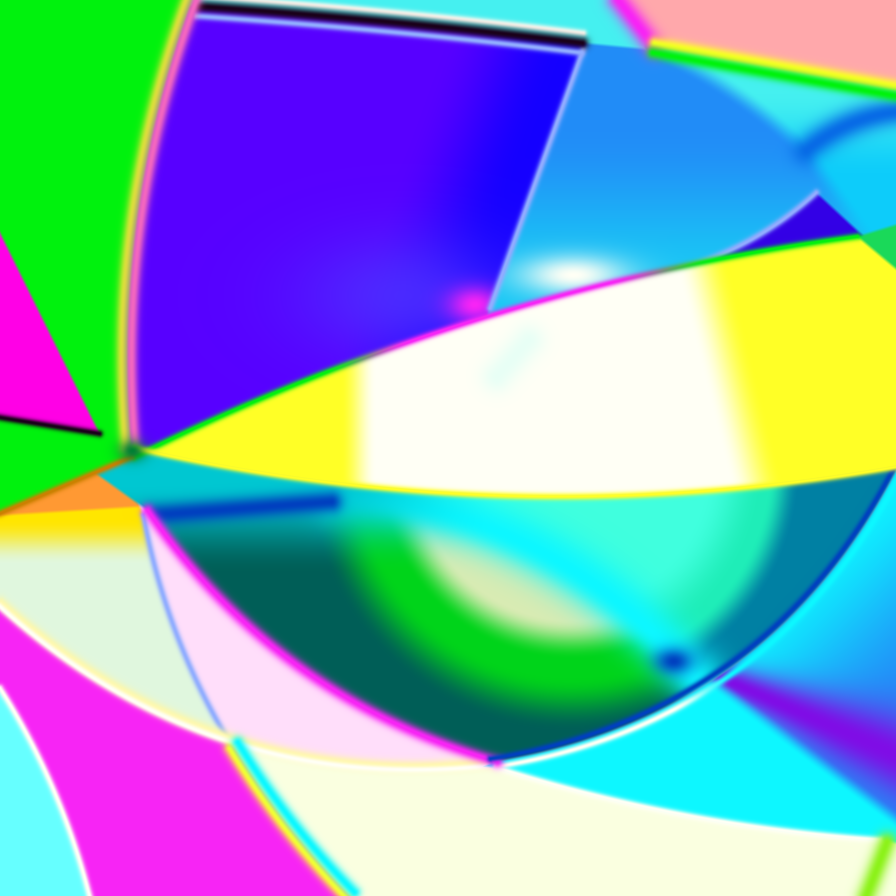
Write a WebGL 2 fragment shader that draws this background.

```glsl
#version 300 es
precision highp float;
// Stained-glass abstraction: curved panes meeting at a hub on the left.
// Bowed seams give signed distances that mask panes and carry soft rims;
// a radial field shades the lens and gaussian glows tint the panes.
#define SOFT .0025
#define HAIR .004
#define RIM .007
#define RING_CENTER vec2(.638, .479)
uniform vec2 u_resolution;
out vec4 fragColor;
const vec3 VIOLET = vec3(.34, 0, 1), GREEN = vec3(0, .95, .05), YELLOW = vec3(1, 1, .15),
  CYAN = vec3(.05, .97, 1), MAGENTA = vec3(.97, .14, .96), CREAM = vec3(.98, 1, .88),
  WHITE = vec3(1, 1, .96), BLUE = vec3(.13, .55, .97), TEAL = vec3(0, .5, .64),
  NAVY = vec3(0, .25, .75), DARK = vec3(.1, 0, .1), PINK = vec3(1, .66, .67),
  LILAC = vec3(.57, .68, 1), AQUA = vec3(.27, .94, .94);
vec2 p; // canvas position

// x: signed distance, positive left of the seam; y: overshoot past its ends
vec2 seam(float ax, float ay, float bx, float by, float bow) {
  vec2 a = vec2(ax, ay), d = vec2(bx, by) - a, q = p - a;
  float len = length(d), t = dot(q, d) / len / len, s = clamp(t, 0., 1.);
  return vec2((d.x * q.y - d.y * q.x) / len - 4. * bow * s * (1. - s), (t - s) * len);
}

float glow(float x, float y, float w, float h) {
  vec2 q = (p - vec2(x, y)) / vec2(w, h);
  return exp(-dot(q, q));
}

void fill(inout vec3 c, float d, vec3 tint) {
  float e = max(SOFT, .8 / u_resolution.y);
  c = mix(c, tint, smoothstep(-e, e, d));
}

void ink(inout vec3 c, vec2 s, float shift, float width, vec3 tint) {
  s.x -= shift;
  c = mix(c, tint, exp(-dot(s, s) / (width * width)));
}

// Violet and blue panes, cyan and pink along the top
vec3 upperPanes() {
  vec2 ridge = seam(.651, .945, .547, .656, 0.);
  vec3 c = mix(VIOLET, vec3(.08, 0, 1), smoothstep(-.15, -.02, ridge.x));
  c = mix(c, vec3(.3, .2, 1), .8 * glow(.45, .67, .12, .07));
  c = mix(c, MAGENTA, glow(.53, .66, .03, .02));
  vec3 sky = mix(vec3(.1, .78, .96), BLUE, smoothstep(.68, .86, p.y));
  fill(c, ridge.x, mix(sky, WHITE, glow(.64, .693, .06, .022)));
  ink(c, ridge, 0., HAIR, LILAC);
  vec2 slope = seam(.73, .945, .9, .83, .01), drop = seam(.9, .83, .96, .745, 0.);
  vec3 shade = mix(vec3(.05, .8, .98), AQUA, smoothstep(.8, .9, p.y));
  c = mix(c, shade, smoothstep(-.012, .012, max(slope.x, drop.x)));
  ink(c, seam(.9, .832, 1., .875, .008), 0., .016, vec3(.03, .42, .9));
  vec2 wedge = seam(.76, .7, .911, .785, -.01);
  fill(c, -max(wedge.x, seam(.911, .785, .965, .735, 0.).x), vec3(.2, 0, .9));
  ink(c, wedge, 0., HAIR, LILAC);
  vec2 roof = seam(.22, .993, .65, .952, .003), eave = seam(.73, .948, 1., .9, 0.);
  fill(c, min(roof.x, .72 - p.x), AQUA);
  ink(c, roof, .011, HAIR, WHITE);
  ink(c, roof, 0., RIM, DARK);
  ink(c, roof, -.011, HAIR, LILAC);
  vec2 gable = seam(.73, .948, .69, 1., 0.);
  fill(c, min(eave.x, -gable.x), PINK);
  ink(c, gable, 0., .012, MAGENTA);
  ink(c, eave, HAIR, RIM, YELLOW);
  ink(c, eave, -RIM, RIM, GREEN);
  return c;
}

// Yellow band with a bright heart
vec3 bandPane() {
  float end = smoothstep(.78, .84, p.x + .25 * (p.y - .6));
  vec3 c = mix(YELLOW, WHITE, smoothstep(.38, .42, p.x) * (1. - end));
  ink(c, seam(.555, .58, .59, .62, 0.), 0., .018, vec3(.91, 1, .96));
  fill(c, seam(.957, .736, 1., .7, 0.).x, vec3(.1, .85, .35));
  return c;
}

// Concentric rings split by a cyan diagonal
vec3 lensPane() {
  float r = length(p - RING_CENTER);
  vec3 low = mix(vec3(.85, .92, .7), vec3(0, .83, .1), smoothstep(.17, .215, r));
  low = mix(low, vec3(0, .37, .34), smoothstep(.235, .295, r));
  vec3 high = mix(vec3(.25, 1, .87), vec3(.12, .93, .72), smoothstep(.15, .215, r));
  high = mix(high, TEAL, smoothstep(.22, .255, r));
  vec2 diagonal = seam(.38, .45, .775, .245, .045);
  vec3 c = mix(low, high, smoothstep(-.03, .02, diagonal.x));
  ink(c, diagonal, 0., .03, CYAN);
  float shelf = smoothstep(.36, .46, p.y) * (1. - smoothstep(.36, .56, p.x));
  c = mix(c, vec3(0, .78, .82), shelf);
  ink(c, seam(.17, .425, .37, .44, 0.), 0., .012, NAVY);
  return mix(c, NAVY, glow(.752, .262, .022, .015));
}

// Panes beneath the band
vec3 lowerPanes() {
  vec3 c = mix(vec3(.88, .97, .87), vec3(1, .9, 0), smoothstep(.37, .42, p.y));
  fill(c, seam(0., .425, .146, .434, 0.).x, vec3(1, .6, .2));
  vec2 petal = seam(.16, .425, .254, .175, -.012), bowl = seam(0., .323, .56, .147, -.067);
  fill(c, petal.x, mix(vec3(1, .87, .98), CREAM, smoothstep(.48, .56, p.x)));
  ink(c, petal, 0., HAIR, LILAC);
  vec2 streak = seam(.26, .167, .39, 0., -.006), pool = seam(0., .232, .1, 0., .01);
  vec3 ground = MAGENTA;
  fill(ground, -pool.x, vec3(.4, 1, 1));
  ink(ground, pool, 0., HAIR, WHITE);
  fill(ground, streak.x, CREAM);
  fill(c, -bowl.x, ground);
  ink(c, bowl, HAIR, RIM, vec3(1, .97, .65));
  ink(c, bowl, 0., HAIR, WHITE);
  ink(c, streak, -HAIR, RIM, YELLOW);
  ink(c, streak, RIM, RIM, CYAN);
  // Cyan shelf with a widening violet plume
  vec2 hull = seam(.55, .15, 1., .475, -.07), shore = seam(.555, .143, .983, .0625, -.013);
  float fold = seam(.79, .24, .983, .095, 0.).x, spread = max(p.x - .79, 0.);
  float plume = (fold - .008 - .25 * spread) / (.012 + .12 * spread);
  vec3 side = mix(CYAN, BLUE, smoothstep(.5, .8, p.x - p.y));
  side = mix(side, vec3(.5, .05, .9), exp(-plume * plume));
  fill(c, min(-hull.x, shore.x), mix(CYAN, side, smoothstep(-.006, .012, fold)));
  ink(c, shore, 0., HAIR, WHITE);
  ink(c, hull, -RIM, HAIR, mix(WHITE, CYAN, smoothstep(.75, .82, p.x)));
  ink(c, seam(.99, .06, .967, 0., 0.), 0., .011, vec3(.55, .95, .1));
  vec2 keel = seam(.165, .43, .555, .15, -.043);
  fill(c, min(keel.x, hull.x), lensPane());
  ink(c, keel, 0., RIM, MAGENTA);
  ink(c, hull, HAIR, HAIR, NAVY);
  return c;
}

void main() {
  p = gl_FragCoord.xy / u_resolution;
  vec3 c = upperPanes();
  // Green wall and magenta sail
  vec2 wall = seam(.147, .499, .215, 1., .028);
  fill(c, wall.x, GREEN);
  ink(c, wall, RIM, RIM, vec3(.85, .9, .2));
  ink(c, wall, -HAIR, RIM, vec3(.95, .4, .75));
  vec2 sail = seam(.111, .516, 0., .74, 0.), foot = seam(0., .534, .111, .516, 0.);
  fill(c, min(sail.x, foot.x), vec3(1, 0, .9));
  ink(c, foot, 0., HAIR, DARK);
  // Band and everything beneath it
  vec2 crest = seam(.957, .736, .15, .49, -.035), base = seam(.15, .5, 1., .479, -.043);
  vec2 lawn = seam(0., .427, .147, .49, 0.);
  fill(c, min(crest.x, base.x), bandPane());
  fill(c, -max(base.x, lawn.x), lowerPanes());
  float middle = smoothstep(.36, .46, p.x) * (1. - smoothstep(.68, .8, p.x));
  ink(c, crest, 0., HAIR, mix(GREEN, MAGENTA, middle));
  ink(c, base, 0., HAIR, YELLOW);
  ink(c, lawn, 0., HAIR, vec3(.8, .5, 0));
  c = mix(c, vec3(0, .5, .2), glow(.148, .497, .016, .012));
  fragColor = vec4(c, 1);
}
```
